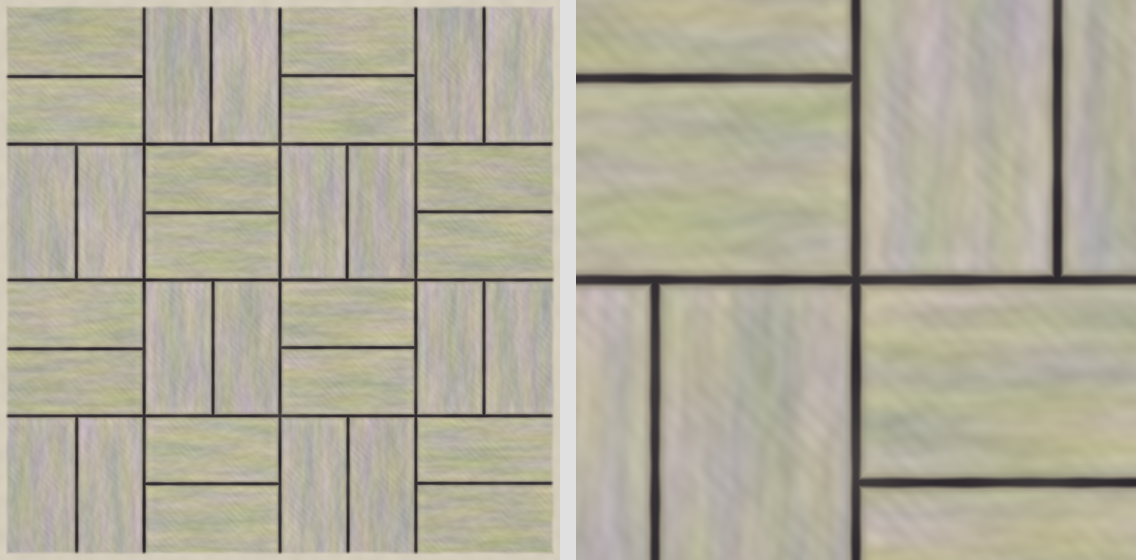
Left, the full canvas; right, a detail of the centre.
Reproduce this texture procedurally as a Shadertoy shader.

```glsl
// Basket-weave parquet: 4 x 4 blocks of paired pale planks with dark joints and a light rim.

const float BLOCKS = 4.0;
const float MARGIN = 0.0148;
const float JOINT_HALF_WIDTH = 0.0027;

const vec3 WARM_WOOD = vec3(0.71, 0.70, 0.605);
const vec3 GREY_WOOD = vec3(0.71, 0.69, 0.645);
const vec3 RIM = vec3(0.83, 0.80, 0.735);
const vec3 JOINT = vec3(0.17, 0.15, 0.17);
const vec3 JOINT_STAIN = vec3(0.60, 0.57, 0.50);

float hash(vec2 p) {
    vec3 q = fract(vec3(p.xyx) * 0.1031);
    q += dot(q, q.yzx + 33.33);
    return fract((q.x + q.y) * q.z);
}

vec2 gradient(vec2 cell) {
    float angle = 6.2832 * hash(cell);
    return vec2(cos(angle), sin(angle));
}

// Gradient noise, roughly -0.7 to 0.7
float noise(vec2 p) {
    vec2 i = floor(p), f = fract(p);
    vec2 u = f * f * f * (f * (f * 6.0 - 15.0) + 10.0);
    vec2 e = vec2(1.0, 0.0);
    float low = mix(dot(gradient(i), f), dot(gradient(i + e), f - e), u.x);
    float high = mix(dot(gradient(i + e.yx), f - e.yx),
                     dot(gradient(i + e.xx), f - e.xx), u.x);
    return mix(low, high, u.y);
}

// Coverage of a soft line at distance d
float softLine(float d, float halfWidth, float blur) {
    return 1.0 - smoothstep(halfWidth - blur, halfWidth + blur, d);
}

// Wood tone; q.x runs along the grain and q.y across it, in block units
vec3 woodColor(vec3 base, vec2 q, float seed) {
    vec2 shift = vec2(seed * 91.0, seed * 57.0);
    float broad = noise(q * vec2(1.5, 7.0) + shift);
    float streak = noise(q * vec2(3.0, 19.0) + shift + 20.0);
    float tint = noise(q * vec2(2.5, 11.0) + shift + 40.0);
    float grain = noise(q * vec2(13.0, 32.0) + shift + 60.0);
    vec3 color = base + 0.035 * broad + 0.05 * streak + 0.04 * grain;
    color += tint * vec3(0.025, 0.035, -0.075);
    color += broad * vec3(0.035, -0.015, 0.02);
    return color + 0.018 * (seed - 0.5);
}

void mainImage(out vec4 fragColor, in vec2 fragCoord) {
    vec2 uv = fragCoord / iResolution.xy;
    float pixel = 1.0 / min(iResolution.x, iResolution.y);
    float blockSize = (1.0 - 2.0 * MARGIN) / BLOCKS;

    // Block layout: the plank direction alternates like a checkerboard
    vec2 grid = (uv - MARGIN) / blockSize;
    vec2 block = clamp(floor(grid), 0.0, BLOCKS - 1.0);
    vec2 local = grid - block;
    bool upright = mod(block.x + block.y, 2.0) < 0.5;
    vec2 q = upright ? local.yx : local;
    float seed = hash(block + 7.0);

    // Joint between the two planks, slightly off centre in each block
    float split = 0.5 + 0.016 * (seed - 0.5);
    float splitDist = abs(q.y - split) * blockSize;

    // Joints between blocks, inner lines only
    vec2 nearest = clamp(round(grid), 1.0, BLOCKS - 1.0);
    vec2 gridDist = abs(grid - nearest) * blockSize;
    float jointDist = min(splitDist, min(gridDist.x, gridDist.y));
    jointDist += 0.0006 * noise(uv * 45.0);

    // Planks
    float plankSeed = hash(block * 2.0 + step(split, q.y) * 31.0 + 3.0);
    vec3 color = woodColor(upright ? GREY_WOOD : WARM_WOOD, q, plankSeed);

    // Fine ripple and pale bevel beside the joints
    float ripple = sin(6.2832 * (uv.x + uv.y) * 75.0) * noise(uv * 18.0 + 5.0);
    color += 0.025 * ripple;
    float bevel = softLine(abs(jointDist - 0.012), 0.004, 0.004);
    color += bevel * vec3(0.025, 0.02, 0.018);

    // Stain and dark core of the joints
    float stain = softLine(jointDist, 0.0055, 0.0025);
    float core = softLine(jointDist, JOINT_HALF_WIDTH, max(0.0016, pixel));
    float wear = 0.91 + 0.2 * noise(uv * 14.0 + 11.0);
    color = mix(color, JOINT_STAIN, 0.65 * stain);
    color = mix(color, JOINT, core * clamp(wear, 0.0, 1.0));

    // Light rim around the panel
    vec2 inset = min(uv, 1.0 - uv);
    float edge = min(inset.x, inset.y) + 0.002 * noise(uv * 30.0 + 3.0);
    float rim = softLine(edge, MARGIN - 0.002, max(0.004, pixel));
    vec3 rimColor = RIM + 0.03 * noise(uv * 35.0 + 9.0);
    fragColor = vec4(mix(color, rimColor, rim), 1.0);
}
```
